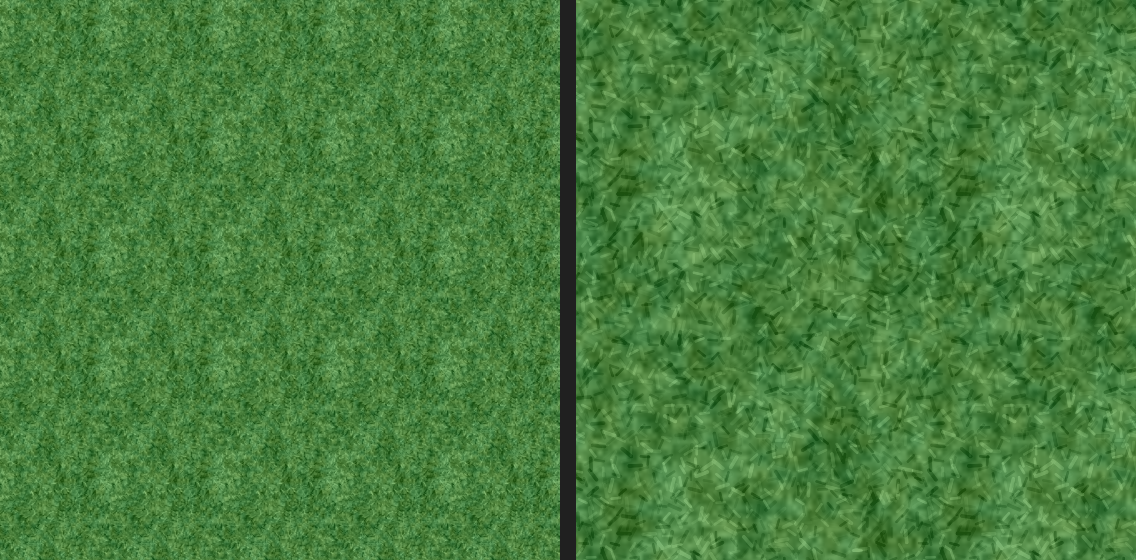
Left, the full canvas; right, a detail of the centre.
Give the GLSL for this texture, as a WebGL 1 fragment shader.

```glsl
precision highp float;
// Dense mown turf: one square patch of grass, repeated edge to edge.
// Each patch sums wrapping value noise for mottling with two layers of
// short, randomly turned blades; the tone then picks a green from a ramp.

uniform vec2 u_resolution;

#define REPEATS 4.95
#define DARK_GREEN vec3(0.150, 0.370, 0.120)
#define LIGHT_GREEN vec3(0.420, 0.640, 0.370)
#define MEAN_TONE 0.52
#define GRAIN 0.62
#define MOTTLE 0.45
#define PATCHES 0.28
#define BLADE_CONTRAST 0.85
#define BLADE_LENGTH 0.42
#define BLADE_WIDTH 0.13
#define TINT vec3(0.050, 0.0, -0.040)

float hash(vec2 p) {
  vec3 q = fract(vec3(p.xyx) * 0.1031);
  q += dot(q, q.yzx + 33.33);
  return fract((q.x + q.y) * q.z);
}

// Wraps integer cells so that opposite patch edges agree.
vec2 wrapCell(vec2 cell, vec2 count) {
  return cell - count * floor((cell + 0.5) / count);
}

// Value noise over one patch, centred on zero.
float tileNoise(vec2 uv, vec2 count, float seed) {
  vec2 p = uv * count;
  vec2 cell = floor(p);
  vec2 f = fract(p);
  f = f * f * (3.0 - 2.0 * f);
  vec2 lo = wrapCell(cell, count) + seed;
  vec2 hi = wrapCell(cell + 1.0, count) + seed;
  float bottom = mix(hash(lo), hash(vec2(hi.x, lo.y)), f.x);
  float top = mix(hash(vec2(lo.x, hi.y)), hash(hi), f.x);
  return mix(bottom, top, f.y) - 0.5;
}

// One lighter or darker blade per cell, as a soft capsule.
float blades(vec2 uv, float count, float seed) {
  vec2 p = uv * count;
  vec2 cell = floor(p);
  float soft = 0.5 * count * REPEATS / min(u_resolution.x, u_resolution.y);
  float tone = 0.0;
  for (int j = -1; j <= 1; j++) {
    for (int i = -1; i <= 1; i++) {
      vec2 neighbour = cell + vec2(float(i), float(j));
      vec2 id = wrapCell(neighbour, vec2(count)) + seed;
      vec2 root = neighbour + vec2(hash(id + 11.3), hash(id + 47.9));
      float angle = 3.14159 * hash(id + 83.1);
      vec2 dir = vec2(cos(angle), sin(angle));
      vec2 d = p - root;
      d -= dir * clamp(dot(d, dir), -BLADE_LENGTH, BLADE_LENGTH);
      float cover = 1.0 - smoothstep(BLADE_WIDTH - soft, BLADE_WIDTH + soft, length(d));
      tone += cover * (hash(id + 129.7) - 0.5);
    }
  }
  return tone;
}

void main() {
  // Patches start at the top left corner.
  vec2 st = gl_FragCoord.xy / u_resolution;
  vec2 uv = fract(vec2(st.x, 1.0 - st.y) * REPEATS);

  // Mottling, from fine grain to broad patches.
  float tone = MEAN_TONE;
  tone += GRAIN * tileNoise(uv, vec2(68.0, 62.0), 3.0);
  tone += MOTTLE * tileNoise(uv, vec2(36.0, 28.0), 101.0);
  tone += PATCHES * tileNoise(uv, vec2(14.0, 10.0), 211.0);
  tone += PATCHES * tileNoise(uv, vec2(5.0, 4.0), 307.0);

  // Two sizes of blade.
  tone += BLADE_CONTRAST * (blades(uv, 24.0, 401.0) + blades(uv, 34.0, 503.0));

  // Green ramp with a slight drift between yellowish and bluish.
  vec3 color = mix(DARK_GREEN, LIGHT_GREEN, clamp(tone, -0.2, 1.25));
  color += TINT * tileNoise(uv, vec2(20.0), 607.0);
  gl_FragColor = vec4(color, 1.0);
}
```
